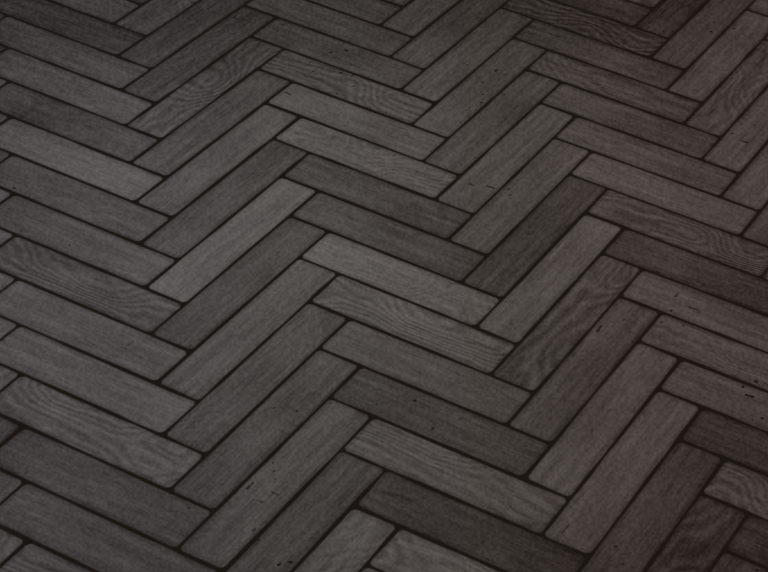
This texture is drawn by a Shadertoy shader. Its source:

```glsl
#define PLANK_LENGTH 4.28
#define JOINT_HALF 0.034
#define CORNER_RADIUS 0.1
#define BASE_TONE 0.262
#define PLANK_VARIATION 0.075
#define STREAK_STRENGTH 0.075
#define RING_STRENGTH 0.05
#define SPECKLE_STRENGTH 0.05
#define JOINT_COLOR vec3(0.105, 0.085, 0.07)

float hash(vec2 p) {
    vec3 q = fract(vec3(p.xyx) * 0.1031);
    q += dot(q, q.yzx + 33.33);
    return fract((q.x + q.y) * q.z);
}

float noise(vec2 p) {
    vec2 i = floor(p), f = fract(p);
    f = f * f * (3.0 - 2.0 * f);
    return mix(mix(hash(i), hash(i + vec2(1, 0)), f.x),
               mix(hash(i + vec2(0, 1)), hash(i + vec2(1, 1)), f.x), f.y);
}

float roundedBox(vec2 p, vec2 halfSize, float radius) {
    vec2 q = abs(p) - halfSize + radius;
    return length(max(q, 0.0)) + min(max(q.x, q.y), 0.0) - radius;
}

// Perspective: (column, step along the zigzag) to the canvas, y downwards
const mat3 FLOOR_TO_CANVAS = mat3(0.4167, -0.0586, 0.0545,
                                  0.0017, 0.0632, -0.0273,
                                  0.4414, 0.4782, 1.0);

// Finds the plank under p: position along and across it, and its id
void findPlank(vec2 p, float column, out vec2 local, out vec2 id) {
    local = vec2(0.0);
    id = vec2(0.0);
    for (int i = -1; i <= 1; i++) {
        float m = floor(column) + float(i);
        vec2 q = p + m * PLANK_LENGTH * vec2(-1, 1);
        // Planks falling to the right
        float k = floor(q.y);
        float along = q.x - k;
        if (along >= 0.0 && along < PLANK_LENGTH) {
            local = vec2(along, q.y - k);
            id = vec2(2.0 * m, k);
        }
        // Planks rising to the right
        q.x -= PLANK_LENGTH;
        k = floor(q.x);
        along = q.y - k - 1.0 + PLANK_LENGTH;
        if (along >= 0.0 && along < PLANK_LENGTH) {
            local = vec2(along, q.x - k);
            id = vec2(2.0 * m + 1.0, k);
        }
    }
}

// Wood tone offset: streaks, curved growth rings and pores
float woodGrain(vec2 local, vec2 id) {
    vec2 seed = 40.0 + 17.0 * vec2(hash(id + 71.3), hash(id + 38.7));
    vec2 p = local + seed;
    float streak = 0.6 * noise(p * vec2(0.9, 9.0)) + 0.4 * noise(p * vec2(2.5, 23.0)) - 0.5;
    float bend = 1.3 * noise(p * vec2(0.75, 1.4)) + 0.1 * noise(p * vec2(3.0, 5.0));
    float rings = sin(32.0 * (local.y * 0.7 + bend));
    float ringAmount = smoothstep(0.45, 1.0, hash(id + 12.9));
    float pores = smoothstep(0.72, 0.95, noise(p * vec2(3.5, 27.0)));
    return STREAK_STRENGTH * streak + RING_STRENGTH * 0.5 * ringAmount * rings - 0.025 * pores;
}

void mainImage(out vec4 fragColor, in vec2 fragCoord) {
    vec2 uv = fragCoord / iResolution.xy;
    vec3 ground = inverse(FLOOR_TO_CANVAS) * vec3(uv.x, 1.0 - uv.y, 1.0);
    vec2 grid = ground.xy / ground.z;
    vec2 p = grid.y + PLANK_LENGTH * grid.x * vec2(1, -1);
    vec2 pixelSize = fwidth(p);
    float blur = 0.5 * max(pixelSize.x, pixelSize.y) + 0.012;

    vec2 local, id;
    findPlank(p, grid.x, local, id);
    vec2 halfSize = 0.5 * vec2(PLANK_LENGTH, 1.0);
    float jointHalf = JOINT_HALF * (0.6 + 0.8 * noise(p * 1.7 + 90.0));
    float edge = roundedBox(local - halfSize, halfSize - jointHalf, CORNER_RADIUS);

    // Window sheen on the left, falling off to the corners
    vec2 toSheen = (uv - vec2(0.3, 0.56)) * vec2(1.2, 1.0);
    float sheen = 0.085 * exp(-4.5 * dot(toSheen, toSheen)) - 0.03;
    sheen -= 0.03 * smoothstep(0.45, 1.0, uv.x) * smoothstep(0.7, 0.0, uv.y);
    sheen -= 0.035 * smoothstep(0.8, 1.0, uv.y);

    // Plank tone
    float tone = BASE_TONE + sheen + PLANK_VARIATION * (hash(id + 55.1) - 0.5);
    tone += woodGrain(local, id);
    tone += 0.035 * (noise(p * 0.9 + 60.0) - 0.5);
    tone += SPECKLE_STRENGTH * (noise(uv * vec2(340, 254)) - 0.5);
    tone -= 0.035 * smoothstep(-0.12, 0.0, edge);

    // Rare dark flecks
    tone -= 0.12 * smoothstep(0.9, 0.98, noise(p * 7.0 + 130.0)) * smoothstep(0.65, 0.85, noise(p * 0.8 + 20.0));

    float warmth = mix(0.5, 1.35, smoothstep(0.1, 0.9, uv.x));
    vec3 color = tone + warmth * vec3(0.018, -0.002, -0.013);
    color = mix(color, JOINT_COLOR, smoothstep(-blur, blur, edge));
    fragColor = vec4(clamp(color, 0.0, 1.0), 1.0);
}
```
